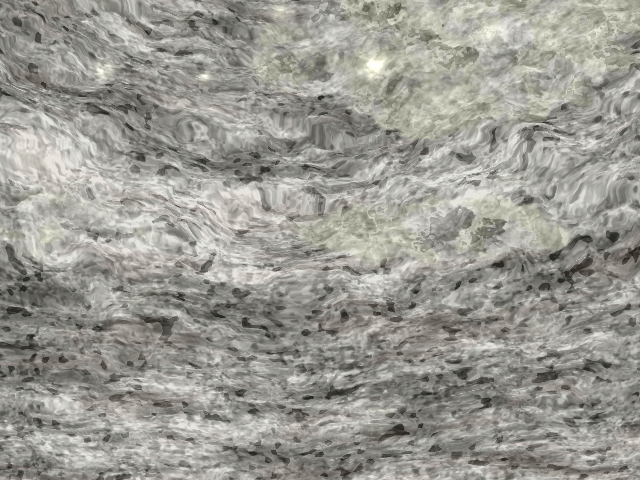
This texture is drawn by a WebGL 2 fragment shader. Its source:

```glsl
#version 300 es
precision highp float;

uniform vec2 u_resolution;
out vec4 fragColor;

vec3 hash3(vec2 cell) {
    vec3 q = fract(cell.xyx * vec3(0.1031, 0.1030, 0.0973));
    q += dot(q, q.yxz + 33.33);
    return fract((q.xxy + q.yzz) * q.zyx);
}

// Smooth cellular noise: random cell values blended by distance
float cellBlend(vec2 p) {
    vec2 cell = floor(p);
    float total = 0.0, weights = 0.0;
    for (int j = -1; j <= 1; j++)
    for (int i = -1; i <= 1; i++) {
        vec2 c = cell + vec2(i, j);
        vec3 h = hash3(c);
        vec2 d = c + h.xy - p;
        float w = exp(-7.0 * dot(d, d));
        total += w * h.z;
        weights += w;
    }
    return total / weights;
}

// Distance between the two nearest cell points, and the nearest cell's value
vec2 cellEdge(vec2 p) {
    vec2 cell = floor(p);
    float nearest = 9.0, second = 9.0, value = 0.0;
    for (int j = -1; j <= 1; j++)
    for (int i = -1; i <= 1; i++) {
        vec2 c = cell + vec2(i, j);
        vec3 h = hash3(c);
        float d = length(c + h.xy - p);
        second = min(second, max(nearest, d));
        if (d < nearest) { nearest = d; value = h.z; }
    }
    return vec2(second - nearest, value);
}

// Signed octave sum around zero, each octave turned by a small angle
float layered(vec2 p, int octaves, float gain) {
    float total = 0.0, amp = 1.0, norm = 0.0;
    for (int i = 0; i < octaves; i++) {
        total += amp * (cellBlend(p) - 0.5);
        norm += amp;
        amp *= gain;
        p = mat2(1.0, 0.12, -0.08, 1.0) * p * 2.03 + vec2(17.3, 9.1);
    }
    return total / norm;
}

float band(float x, float low, float high, float soft) {
    return smoothstep(low - soft, low + soft, x) * (1.0 - smoothstep(high - soft, high + soft, x));
}

float blob(vec2 p, vec2 center, vec2 radius) {
    return 1.0 - smoothstep(0.5, 1.2, length((p - center) / radius));
}

// Height within the layers, which sag into a valley that steepens upward
float stratum(vec2 p, float axis) {
    float d = p.x - axis;
    float rise = sqrt(d * d + 0.008) - 0.09;
    float slope = mix(0.05, 0.38, smoothstep(0.15, 0.95, p.y));
    return p.y - rise * slope - 0.06 * max(d, 0.0) * (1.0 - p.y);
}

// Bright glints scattered over the upper part
float glints(vec2 p, float size) {
    float glow = 0.0;
    for (int i = 0; i < 5; i++) {
        vec3 h = hash3(vec2(float(i) * 3.7 + 2.0, 5.0));
        vec2 center = vec2(0.18 + 0.2 * float(i) + 0.1 * h.x, 0.8 + 0.18 * h.y);
        float d = length(p - center) / (size * (0.5 + h.z));
        glow += exp(-d * d);
    }
    return glow;
}

void main() {
    vec2 p = gl_FragCoord.xy / u_resolution.y;

    // Flow coordinates: along and across the layers
    vec2 warp = vec2(layered(p * vec2(6.0, 9.0), 3, 0.5), layered(p * vec2(5.0, 8.0) + 31.0, 3, 0.5));
    float s = stratum(p, 0.58);
    float ripple = 0.003 * sin(p.x * 24.0 + 5.0 * sin(s * 9.0)) * smoothstep(0.3, 0.7, p.y);
    vec2 flow = vec2(p.x, s + ripple) + warp * vec2(0.05, mix(0.035, 0.08, smoothstep(0.3, 0.6, p.y)));
    s = flow.y;

    float strata = layered(flow * vec2(4.5, 30.0), 4, 0.8);
    float streak = layered(flow * vec2(7.0, 32.0) + 50.0, 3, 0.75);
    float vein = layered(flow * vec2(4.0, 22.0) + 80.0, 4, 0.65);
    float grain = layered(flow * vec2(75.0, 115.0), 2, 0.9);
    float patches = layered(p * vec2(8.0, 11.0) + 12.0, 4, 0.7);

    // Broad layers
    float pale = band(s, 0.40, 0.60, 0.02);
    float dusky = band(s, 0.28, 0.39, 0.02);
    float tone = 0.625 + 0.10 * pale - 0.085 * dusky;
    tone -= 0.035 * band(s, 0.12, 0.24, 0.04) + 0.02 * band(s, 0.61, 0.72, 0.03);
    tone += 0.62 * strata + 0.15 * patches;

    // Broken white threads
    float thread = 1.0 - smoothstep(0.005, 0.03, abs(vein));
    thread *= smoothstep(-0.02, 0.1, patches + 0.08 * pale + 0.4 * grain);
    tone = mix(tone, 0.83, 0.5 * thread);

    // Mineral pockets with ragged pale rims
    float pocket = blob(p, vec2(0.93, 0.91), vec2(0.42, 0.2));
    pocket = max(pocket, 0.8 * blob(p, vec2(0.91, 0.52), vec2(0.32, 0.07)));
    pocket = max(pocket, 0.7 * blob(p, vec2(0.08, 0.55), vec2(0.18, 0.06)));
    pocket = smoothstep(0.25, 0.6, pocket + 1.2 * patches);
    float rough = layered(p * vec2(34.0, 42.0) + 4.0, 3, 0.8);
    vec2 ragged = warp * 1.6 + vec2(rough, patches) * 1.3;
    vec2 clump = cellEdge(p * vec2(13.0, 17.0) + ragged);
    float fill = smoothstep(0.1, 0.32, clump.x + 0.7 * rough);
    float pocketTone = mix(0.79, mix(0.5, 0.78, clump.y), fill) + 0.45 * rough + 0.25 * strata;
    tone = mix(tone, pocketTone, 0.85 * pocket);

    // Dark streaks, broken into specks by grain
    float darkZone = band(s, 0.68, 0.77, 0.03) + 0.8 * band(s, 0.78, 1.1, 0.05) * (1.0 - smoothstep(0.3, 0.7, p.x));
    darkZone += 0.3 * dusky - 0.5 * pale;
    float dark = smoothstep(0.1, 0.24, streak + 0.08 * darkZone + 0.45 * grain) * (1.0 - 0.85 * pocket);
    tone = mix(tone, 0.34, 0.62 * dark);

    // Crystal grain and dark flecks
    tone += grain * mix(0.42, 0.22, pocket);
    float fleck = smoothstep(0.7, 0.84, cellBlend(flow * vec2(60.0, 100.0) + 7.0));
    tone -= 0.22 * fleck * (1.0 - 0.7 * pocket) * smoothstep(-0.14, 0.06, streak + 0.06 * dusky);
    tone = clamp(tone, 0.16, 0.9);

    // Warm shadows, rosy layers and greenish pockets
    vec3 color = vec3(tone + 0.002, tone, tone - 0.02);
    float rosy = smoothstep(0.03, 0.16, vein) * (1.0 - pocket);
    color += rosy * vec3(0.012, -0.006, -0.008);
    color += pocket * smoothstep(-0.08, 0.14, patches) * vec3(0.004, 0.006, -0.035);
    color += glints(p, 0.017) * vec3(0.3, 0.3, 0.26);
    fragColor = vec4(clamp(color, 0.0, 1.0), 1.0);
}
```
